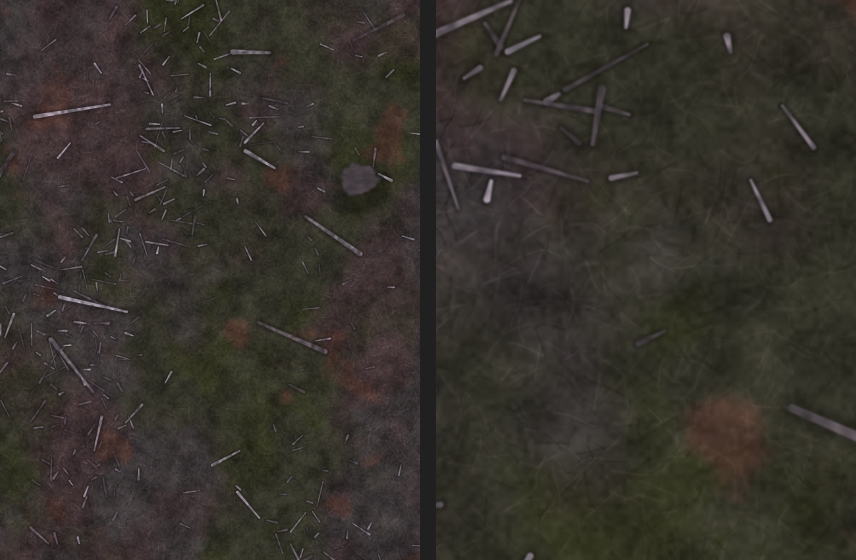
Left: the whole. Right: its middle third, enlarged.
Give the GLSL for this texture, as a Shadertoy shader.

```glsl
const vec3 LITTER = vec3(0.238, 0.186, 0.192);
const vec3 GRASS = vec3(0.195, 0.192, 0.152);
const vec3 MOSS = vec3(0.185, 0.195, 0.105);
const vec3 ASH = vec3(0.225, 0.205, 0.208);
const vec3 CLAY = vec3(0.300, 0.195, 0.165);
const vec3 FIBRE_TINT = vec3(0.098, 0.082, 0.090);
const vec3 WOOD_DULL = vec3(0.31, 0.27, 0.30);
const vec3 WOOD_PALE = vec3(0.64, 0.60, 0.65);
const vec3 STUMP = vec3(0.275, 0.245, 0.265);
const vec2 STUMP_AT = vec2(0.640, 0.680);
const float STUMP_RADIUS = 0.026;
const float GREEN_BAND_X = 0.46;
const float GREEN_BAND_WIDTH = 0.13;
const float SOFTNESS = 0.0011;
const int FIBRE_LAYERS = 5;

vec3 hash3(vec2 p) {
    vec3 q = fract(p.xyx * vec3(0.1031, 0.1030, 0.0973));
    q += dot(q, q.yxz + 33.33);
    return fract((q.xxy + q.yzz) * q.zyx);
}

float noise(vec2 p) {
    vec2 i = floor(p), f = fract(p);
    f = f * f * (3.0 - 2.0 * f);
    float low = mix(hash3(i).x, hash3(i + vec2(1, 0)).x, f.x);
    float high = mix(hash3(i + vec2(0, 1)).x, hash3(i + vec2(1, 1)).x, f.x);
    return mix(low, high, f.y);
}

float fbm(vec2 p) {
    float sum = 0.0, amp = 0.5;
    for (int i = 0; i < 5; i++) {
        sum += amp * noise(p);
        p = mat2(1.6, 1.2, -1.2, 1.6) * p + 17.3;
        amp *= 0.5;
    }
    return sum / 0.97;
}

// Share of cells that hold a stick: piles with bare ground between
float pileDensity(vec2 p) {
    float pile = smoothstep(0.52, 0.80, noise(p * 6.5 + 41.0));
    return 0.06 + 0.60 * pile * smoothstep(0.72, 0.45, p.x);
}

// Random tapered segments, one per cell: x coverage, y tone, z dark halo
vec3 segments(vec2 p, float cell, float halfLen, float halfWidth,
              float seed, float fixedChance) {
    vec3 result = vec3(0.0);
    float soft = max(SOFTNESS, 0.7 / iResolution.y);
    vec2 home = floor(p / cell);
    for (int y = -1; y <= 1; y++)
    for (int x = -1; x <= 1; x++) {
        vec2 id = home + vec2(x, y);
        vec3 place = hash3(id + seed), look = hash3(id + seed + 71.7);
        float chance = fixedChance;
        if (chance < 0.0) chance = pileDensity((id + 0.5) * cell);
        if (look.x > chance) continue;
        float angle = 6.2832 * place.z;
        vec2 dir = vec2(cos(angle), sin(angle));
        vec2 q = p - (id + place.xy) * cell;
        float len = halfLen * mix(0.35, 1.0, look.y);
        float along = clamp(dot(q, dir), -len, len);
        float width = halfWidth * mix(0.65, 1.0, look.z) * (1.0 - 0.3 * along / len);
        float d = length(q - dir * along) - width;
        float cover = smoothstep(soft, -soft, d);
        if (cover > result.x) result.xy = vec2(cover, fract(look.z * 7.31 + place.x));
        result.z = max(result.z, smoothstep(halfWidth * 2.5, 0.0, d));
    }
    return result;
}

vec3 addWood(vec3 col, vec2 p, vec3 stick, float brightness) {
    float bark = 0.62 + 0.65 * noise(p * 170.0);
    vec3 wood = mix(WOOD_DULL, WOOD_PALE, stick.y * brightness) * bark;
    col *= 1.0 - 0.22 * stick.z;
    return mix(col, wood, stick.x * mix(0.65, 1.0, stick.y));
}

vec3 ground(vec2 p) {
    float band = exp(-pow((p.x - GREEN_BAND_X) / GREEN_BAND_WIDTH, 2.0));
    float patches = fbm(p * 6.0 + 3.0);
    float green = smoothstep(0.40, 0.68, patches + 0.20 * band);
    vec3 col = mix(LITTER, ASH, smoothstep(0.40, 0.65, fbm(p * 9.0 + 60.0)));
    col = mix(col, GRASS, green);
    col = mix(col, MOSS, 0.65 * green * smoothstep(0.50, 0.72, fbm(p * 11.0 + 25.0)));
    col = mix(col, CLAY, 0.65 * smoothstep(0.67, 0.78, fbm(p * 10.0 + 90.0)));

    // Tangled fibres, stronger in the dry litter
    vec2 bent = p + 0.006 * vec2(noise(p * 70.0), noise(p * 70.0 + 31.0));
    float strength = mix(1.0, 0.55, green);
    for (int i = 0; i < FIBRE_LAYERS; i++) {
        float seed = 13.0 * float(i) + 5.0;
        vec3 fibre = segments(bent, 0.016, 0.013, 0.0007, seed, 0.85);
        col += FIBRE_TINT * strength * fibre.x * (fibre.y - 0.42);
    }

    // Clumps, hollows and fine grain
    col *= 1.0 + 0.70 * (fbm(p * 45.0) - 0.5) + 0.35 * (fbm(p * 10.0 + 8.0) - 0.5);
    return col + 0.045 * (noise(p * 290.0) - 0.5);
}

vec3 addStump(vec3 col, vec2 p) {
    vec2 q = p - STUMP_AT;
    float d = length(q * vec2(0.8, 1.0)) - STUMP_RADIUS - 0.025 * (fbm(p * 35.0) - 0.5);
    float shade = smoothstep(0.022, 0.0, d + 0.4 * q.y);
    col *= 1.0 - 0.35 * shade;
    float grain = 0.75 + 0.5 * fbm(p * vec2(70.0, 160.0));
    return mix(col, STUMP * grain, smoothstep(0.004, -0.004, d));
}

void mainImage(out vec4 fragColor, in vec2 fragCoord) {
    vec2 p = fragCoord / iResolution.y;
    vec3 col = addStump(ground(p), p);

    // Chips, twigs and a few long branches
    col = addWood(col, p, segments(p, 0.028, 0.011, 0.0017, 211.0, -1.0), 0.75);
    col = addWood(col, p, segments(p, 0.050, 0.028, 0.0014, 307.0, -1.0), 0.65);
    col = addWood(col, p, segments(p, 0.062, 0.034, 0.0021, 401.0, -1.0), 0.85);
    col = addWood(col, p, segments(p, 0.200, 0.085, 0.0036, 523.0, 0.30), 1.0);
    fragColor = vec4(clamp(col, 0.0, 1.0), 1.0);
}
```
